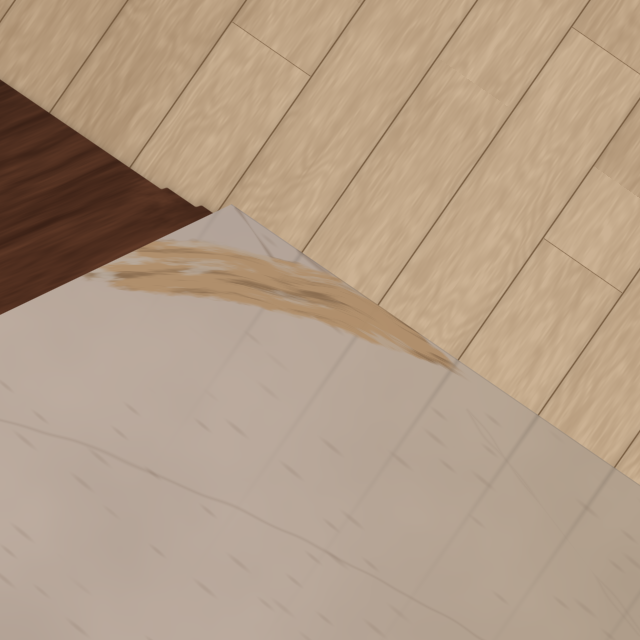
Write a Shadertoy shader that draws this texture.

```glsl
// A pale marble slab and a dark walnut corner lying over diagonal oak planks.
// Straight edges are signed line distances; grain, veins and flecks come from
// value noise stretched along the direction of each material.

const float SLANT = 0.695;      // sideways run of a plank per unit of height
const float PLANK_W = 0.1805;   // plank pitch

float hash(vec2 p) {
    vec3 q = fract(p.xyx * 0.1031);
    q += dot(q, q.yzx + 33.33);
    return fract((q.x + q.y) * q.z);
}

float noise(vec2 p) {
    vec2 i = floor(p), f = fract(p);
    f = f * f * (3.0 - 2.0 * f);
    return mix(mix(hash(i), hash(i + vec2(1, 0)), f.x),
               mix(hash(i + vec2(0, 1)), hash(i + vec2(1, 1)), f.x), f.y);
}

float fbm(vec2 p) {
    float sum = 0.0, amp = 0.5;
    for (int i = 0; i < 4; i++) {
        sum += amp * noise(p);
        p = p * 2.03 + 17.1;
        amp *= 0.5;
    }
    return sum / 0.9375;
}

float stroke(float d, float halfWidth, float blur) {
    return 1.0 - smoothstep(halfWidth - blur, halfWidth + blur, abs(d));
}

float segment(vec2 p, vec2 a, vec2 b) {
    vec2 ab = b - a;
    return length(p - a - ab * clamp(dot(p - a, ab) / dot(ab, ab), 0.0, 1.0));
}

// x: across the planks, y: along them
vec2 plankCoords(vec2 p) {
    return vec2(p.x + SLANT * (1.0 - p.y), 1.0 - p.y - SLANT * p.x);
}

// x: signed distance to the nearest seam, y: plank index
vec2 nearestSeam(float across) {
    float s = (across - 0.2044) / PLANK_W;
    float n = floor(s + 0.5);
    float d = s - n - 0.025 * cos(1.5708 * (n - 2.0));
    return vec2(d * PLANK_W * 0.82, d < 0.0 ? n - 1.0 : n);
}

vec3 oakFloor(vec2 p, float px) {
    vec2 q = plankCoords(p);
    vec2 seam = nearestSeam(q.x);
    float id = seam.y;
    float kind = mod(id, 4.0);
    float joint = kind == 1.0 ? -0.218 : (kind == 0.0 ? -0.579 : 9.0);
    float board = id * 3.0 + step(q.y, joint) + 2.0 * step(q.y, -0.385) * mod(id, 2.0);

    // Contours of stretched noise make the arched growth rings
    vec2 g = q + vec2(board * 3.7, board * 1.9);
    float rings = 0.5 + 0.5 * sin(70.0 * fbm(g * vec2(9.0, 2.6)));
    float fibre = noise(g * vec2(300.0, 45.0));
    float streak = fbm(g * vec2(55.0, 4.0));
    float tone = 0.45 + 0.3 * (hash(vec2(board, 4.0)) - 0.5);
    tone += 0.26 * (fibre - 0.5) + 0.22 * (rings - 0.5) * (0.4 + fibre) + 0.6 * (streak - 0.5);
    tone += 0.4 * (smoothstep(0.0, 0.6, p.x) - 0.5) + 0.25 * (0.75 - p.y);
    vec3 col = mix(vec3(0.665, 0.555, 0.435), vec3(0.80, 0.70, 0.58), clamp(tone, 0.0, 1.0));

    float gap = stroke(seam.x, 0.0011, px);
    gap = max(gap, 0.75 * stroke((q.y - joint) * 0.82, 0.0006, px));
    col *= 1.0 - 0.07 * exp(-abs(seam.x) * 180.0);
    return mix(col, vec3(0.43, 0.32, 0.21), gap * 0.85);
}

vec3 walnut(vec2 p) {
    vec2 g = vec2(p.x * 0.92 + p.y * 0.38, p.y * 0.92 - p.x * 0.38);
    float grain = fbm(g * vec2(7.0, 75.0) + 2.0 * noise(g * 9.0));
    float pores = noise(g * vec2(30.0, 320.0));
    vec3 col = mix(vec3(0.21, 0.115, 0.075), vec3(0.39, 0.235, 0.16), grain);
    return col * (0.95 + 0.12 * pores) * (1.0 + 0.5 * (0.68 - p.y));
}

float flecks(vec2 p) {
    vec2 r = vec2(0.77 * p.x - 0.64 * p.y, 0.64 * p.x + 0.77 * p.y);
    float sum = 0.0;
    for (float k = 0.0; k < 2.0; k++) {
        vec2 q = r * (vec2(8.0, 17.0) + k * 3.0) + k * 5.3;
        vec2 cell = floor(q);
        vec2 c = 0.3 + 0.4 * vec2(hash(cell + 3.0), hash(cell + 19.0));
        float d = length((fract(q) - c) / vec2(0.25, 0.09));
        sum += (1.0 - smoothstep(0.1, 1.0, d)) * step(0.62, hash(cell + 41.0));
    }
    return sum * smoothstep(0.3, 0.6, noise(p * 7.0));
}

vec3 marble(vec2 p, float edge, float px) {
    float cloud = fbm(p * 5.0);
    vec3 col = mix(vec3(0.72, 0.655, 0.605), vec3(0.695, 0.625, 0.55), smoothstep(0.3, 1.0, p.x));
    col += 0.05 * (cloud - 0.5);
    col = mix(col, vec3(0.69, 0.635, 0.60), 0.6 * smoothstep(0.52, 0.66, p.y));

    // Floor seams mirrored faintly in the polish
    float seam = nearestSeam(plankCoords(p).x).x;
    float fade = smoothstep(0.15, 0.5, p.x) * exp(-edge * 6.0);
    col *= 1.0 - 0.11 * fade * stroke(seam, 0.003, 0.004);

    // Hairline veins and short flecks
    float wobble = 0.012 * (noise(p * 16.0) - 0.5);
    float longVein = p.y - (0.345 - 0.3 * p.x - 0.2 * p.x * p.x) + wobble;
    float hair = 0.55 * stroke(longVein, 0.002, 0.003);
    hair += 0.4 * stroke(segment(p, vec2(0.73, 0.36), vec2(1.0, 0.01)) + wobble, 0.001, 0.003);
    hair += 1.3 * stroke(segment(p, vec2(0.37, 0.675), vec2(0.43, 0.59)) + wobble, 0.002, 0.003);
    hair += 1.3 * stroke(segment(p, vec2(0.47, 0.61), vec2(0.59, 0.515)) + wobble, 0.003, 0.004);
    col = mix(col, vec3(0.55, 0.47, 0.41), 0.45 * min(hair + 0.5 * flecks(p), 1.4));

    // Golden band, tapering at both ends, with streaks along its bend
    float y = p.y - 0.584 + 0.71 * (p.x - 0.24) * (p.x - 0.24);
    float width = 0.041 * smoothstep(0.09, 0.25, p.x) * (1.0 - smoothstep(0.55, 0.77, p.x));
    float ragged = 0.022 * (fbm(vec2(p.x * 22.0, y * 70.0)) - 0.5);
    float band = smoothstep(-0.004, 0.005, width - abs(y) + ragged) * smoothstep(0.0, 0.012, width);
    float flow = y + 0.018 * (noise(p * vec2(11.0, 7.0)) - 0.5);
    float streak = fbm(vec2(p.x * 10.0, flow * 105.0));
    vec3 vein = mix(vec3(0.53, 0.41, 0.29), vec3(0.69, 0.555, 0.41), smoothstep(0.25, 0.6, streak));
    float pale = smoothstep(0.52, 0.72, fbm(vec2(p.x * 13.0 + 8.0, flow * 75.0)));
    vein = mix(vein, vec3(0.72, 0.67, 0.62), pale * mix(0.9, 0.6, smoothstep(0.2, 0.4, p.x)));
    col = mix(col, vein, band * 0.92);
    return col * (1.0 - 0.1 * stroke(edge, 0.0015, px));
}

void mainImage(out vec4 fragColor, in vec2 fragCoord) {
    vec2 p = fragCoord / iResolution.xy;
    float px = 0.8 / iResolution.y;

    // Slab corner, and the walnut edge with its two small notches
    float slabRight = (0.681 - 0.688 * (p.x - 0.362) - p.y) * 0.824;
    float slabLeft = (0.681 + 0.478 * (p.x - 0.362) - p.y) * 0.902;
    float slab = min(slabRight, slabLeft);
    float notch = 0.009 * (smoothstep(0.25, 0.263, p.x) + smoothstep(0.304, 0.317, p.x));
    float dark = (0.876 - 0.682 * p.x + notch - p.y) * 0.826;

    vec3 col = oakFloor(p, px);
    col *= 1.0 - 0.12 * exp(-max(dark, -dark) * 160.0) * step(p.x, 0.34);
    col = mix(col, walnut(p), smoothstep(-px, px, dark));
    col = mix(col, marble(p, max(slabRight, 0.0), px), smoothstep(-px, px, slab));
    fragColor = vec4(col, 1.0);
}
```
